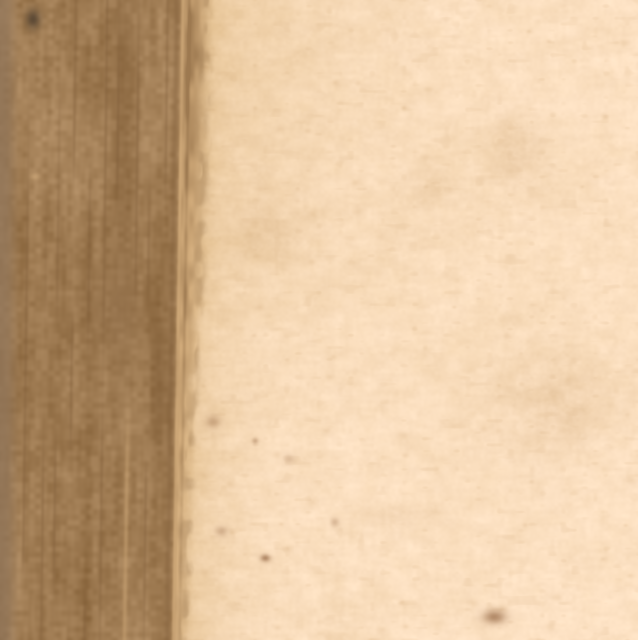
Write a WebGL 1 fragment shader that draws this texture.

```glsl
precision highp float;

uniform vec2 u_resolution;

const vec3 CREAM = vec3(0.986, 0.878, 0.755);
const vec3 AGED = vec3(0.915, 0.785, 0.612);
const vec3 STAIN = vec3(0.80, 0.64, 0.45);
const vec3 TAN = vec3(0.82, 0.67, 0.48);
const vec3 CLOTH = vec3(0.615, 0.475, 0.315);
const vec3 CLOTH_DARK = vec3(0.50, 0.365, 0.225);
const vec3 OUTER_GREY = vec3(0.555, 0.450, 0.345);
const vec3 FOXING = vec3(0.56, 0.38, 0.24);
const vec3 INK = vec3(0.29, 0.235, 0.18);

const float EDGE_BOTTOM = 0.285;
const float EDGE_TOP = 0.320;
const float EDGE_SOFTNESS = 0.017;
const float CREASE_BOTTOM = 0.272;
const float CREASE_TOP = 0.287;
const float AGED_WIDTH = 0.11;
const float FIBRE_CONTRAST = 0.10;
const float PAPER_GRAIN = 0.024;
const float SPECK_CELLS = 26.0;
const int THREAD_COUNT = 10;

float hash(vec2 p) {
  vec3 q = fract(p.xyx * 0.1031);
  q += dot(q, q.yzx + 33.33);
  return fract((q.x + q.y) * q.z);
}

float noise(vec2 p) {
  vec2 i = floor(p);
  vec2 f = fract(p);
  f = f * f * (3.0 - 2.0 * f);
  return mix(mix(hash(i), hash(i + vec2(1.0, 0.0)), f.x),
             mix(hash(i + vec2(0.0, 1.0)), hash(i + vec2(1.0)), f.x), f.y);
}

float fbm(vec2 p) {
  float sum = 0.0;
  float amp = 0.5;
  for (int i = 0; i < 4; i++) {
    sum += amp * noise(p);
    p = p * 2.03 + 17.1;
    amp *= 0.5;
  }
  return sum / 0.9375;
}

// Soft elliptical blot
float blot(vec2 p, vec2 centre, vec2 radius) {
  vec2 d = (p - centre) / radius;
  return exp(-dot(d, d));
}

// Soft vertical line
float stripe(float x, float centre, float width) {
  float d = (x - centre) / width;
  return exp(-d * d);
}

// Tiny marks scattered over a jittered grid
float specks(vec2 p) {
  vec2 cell = floor(p * SPECK_CELLS);
  vec2 seed = cell + 71.0;
  vec2 centre = 0.25 + 0.5 * vec2(hash(seed), hash(seed + 19.7));
  float size = mix(0.07, 0.17, hash(seed + 5.3));
  return blot(fract(p * SPECK_CELLS), centre, vec2(size * 1.3, size))
       * step(0.85, hash(seed + 41.9));
}

vec3 paper(vec2 p, float fromEdge) {
  float cloud = fbm(p * vec2(7.0, 7.0) + 3.0);
  float mottle = fbm(p * vec2(38.0, 42.0));
  float away = max(fromEdge, 0.0);
  float age = 0.70 * exp(-away / AGED_WIDTH) + 0.35 * exp(-away / 0.022);
  age += 0.40 * (cloud - 0.5) + 0.55 * (mottle - 0.5);
  age += 0.22 * smoothstep(0.25, 0.8, p.y) * (1.0 - smoothstep(0.4, 1.0, p.x));
  vec3 col = mix(CREAM, AGED, clamp(age, -0.12, 1.2));

  // Broad discolouration
  float stain = 0.24 * blot(p, vec2(0.87, 0.365), vec2(0.085, 0.075));
  stain += 0.22 * blot(p, vec2(0.81, 0.765), vec2(0.04, 0.055));
  stain += 0.16 * blot(p, vec2(0.68, 0.71), vec2(0.035, 0.03));
  stain += 0.16 * blot(p, vec2(0.42, 0.64), vec2(0.06, 0.05));
  stain += 0.20 * blot(p, vec2(0.63, 0.195), vec2(0.055, 0.016));
  col = mix(col, STAIN, stain * (0.4 + 1.2 * mottle));

  // Short crossing fibres and sparse dark flecks
  float grain = noise(p * vec2(45.0, 150.0)) + 0.7 * noise(p * vec2(140.0, 60.0)) - 0.85;
  grain += 0.6 * (noise(p * 180.0) - 0.5);
  col += PAPER_GRAIN * grain * vec3(0.75, 0.88, 1.0);
  float fleck = smoothstep(0.72, 1.0, noise(p * vec2(60.0, 105.0) + 13.0));
  col = mix(col, STAIN, 0.13 * fleck + 0.18 * specks(p));

  // Foxing spots
  float fox = 0.36 * blot(p, vec2(0.334, 0.341), vec2(0.011, 0.010));
  fox += 0.36 * blot(p, vec2(0.400, 0.311), vec2(0.005));
  fox += 0.22 * blot(p, vec2(0.453, 0.283), vec2(0.009, 0.007));
  fox += 0.34 * blot(p, vec2(0.347, 0.170), vec2(0.010, 0.008));
  fox += 0.30 * blot(p, vec2(0.525, 0.184), vec2(0.007));
  fox += 0.65 * blot(p, vec2(0.416, 0.128), vec2(0.008, 0.006));
  fox += 0.65 * blot(p, vec2(0.775, 0.036), vec2(0.018, 0.011));
  return mix(col, FOXING, clamp(fox, 0.0, 1.0));
}

vec3 spine(vec2 p, float crease) {
  // Vertical threads broken by a fine weave
  float x = p.x - 0.012 * (p.y - 0.5);
  float threads = 0.4 * noise(vec2(x * 36.0, p.y * 2.5));
  threads += 0.35 * noise(vec2(x * 85.0, p.y * 8.0) + 9.0);
  threads += 0.25 * noise(vec2(x * 150.0, p.y * 25.0) + 31.0);
  float weave = noise(p * vec2(100.0, 120.0)) - 0.5;
  float wear = fbm(p * vec2(16.0, 10.0) + 50.0) - 0.5;
  vec3 col = CLOTH + FIBRE_CONTRAST * (1.4 * (threads - 0.5) + 0.6 * weave + wear);

  // Thin dark threads that come and go
  float shade = 0.0;
  for (int i = 0; i < THREAD_COUNT; i++) {
    float k = float(i);
    float place = 0.03 + 0.024 * (k + 0.8 * hash(vec2(k, 7.0)));
    float fade = smoothstep(0.4, 0.8, noise(vec2(k * 5.7, p.y * 5.0)));
    shade += 0.32 * fade * stripe(x, place, 0.003);
  }

  // Shaded folds and worn patches
  shade += 0.20 * stripe(x, 0.190, 0.022) * smoothstep(0.25, 0.55, p.y);
  shade += 0.35 * blot(p, vec2(0.250, 0.40), vec2(0.016, 0.10));
  shade += 0.28 * blot(p, vec2(0.18, 0.52), vec2(0.05, 0.06));
  shade += 0.35 * stripe(p.x, crease - 0.010, 0.005);
  col = mix(col, CLOTH_DARK, clamp(shade, 0.0, 1.0));
  float lowFold = stripe(p.x, 0.195 + 0.015 * p.y, 0.004);
  col = mix(col, TAN, 0.45 * lowFold * (1.0 - smoothstep(0.25, 0.40, p.y)));
  col = mix(col, OUTER_GREY, 0.7 * (1.0 - smoothstep(0.005, 0.034, p.x)));
  col = mix(col, TAN, 0.5 * blot(p, vec2(0.055, 0.724), vec2(0.007, 0.005)));
  return mix(col, INK, 0.75 * blot(p, vec2(0.052, 0.970), vec2(0.011, 0.015)));
}

void main() {
  vec2 p = gl_FragCoord.xy / u_resolution;
  float fray = fbm(vec2(p.y * 30.0, p.x * 50.0)) - 0.5;
  float edge = mix(EDGE_BOTTOM, EDGE_TOP, smoothstep(0.0, 0.95, p.y)) + 0.010 * fray;
  float crease = mix(CREASE_BOTTOM, CREASE_TOP, p.y);

  // Hinge strip with broken streaks
  float streak = noise(vec2(p.x * 120.0, p.y * 35.0));
  float hingeDark = 0.15 + 0.45 * smoothstep(0.45, 0.95, p.y) + 0.7 * (streak - 0.5);
  hingeDark += 0.40 * stripe(p.x, crease + 0.010, 0.003);
  vec3 hinge = mix(TAN, CLOTH, clamp(hingeDark, 0.0, 1.0));

  vec3 col = spine(p, crease);
  col = mix(col, hinge, smoothstep(crease - 0.005, crease + 0.005, p.x));
  float creaseWear = 0.35 + 0.5 * noise(vec2(3.0, p.y * 12.0));
  col = mix(col, TAN, creaseWear * stripe(p.x, crease, 0.0035));
  float pageCover = smoothstep(edge - EDGE_SOFTNESS, edge + EDGE_SOFTNESS, p.x);
  col = mix(col, paper(p, p.x - edge), pageCover);
  float fringe = smoothstep(0.4, 0.8, noise(vec2(p.x * 90.0, p.y * 45.0) + 5.0));
  col = mix(col, CLOTH, 0.35 * fringe * stripe(p.x, edge + 0.004, 0.009));
  gl_FragColor = vec4(clamp(col, 0.0, 1.0), 1.0);
}
```
